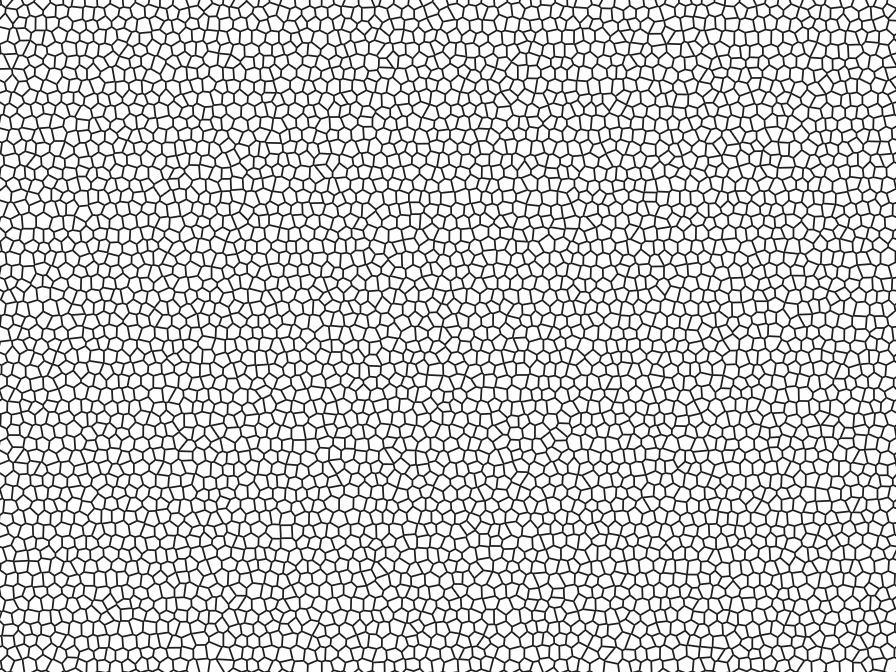
This pattern is drawn by a Shadertoy shader. Its source:

```glsl
// Fine net of dark lines around small, irregular, loosely row-aligned cells on white.

const float ROWS = 54.5;          // cells along the canvas height
const float JITTER = 0.56;        // spread of a seed inside its cell
const float LINE_WIDTH = 0.0026;  // as a share of the canvas height
const vec3 PAPER = vec3(0.995);
const vec3 INK = vec3(0.12);

vec2 hash22(vec2 p) {
    vec3 q = fract(p.xyx * vec3(0.1031, 0.1030, 0.0973));
    q += dot(q, q.yzx + 33.33);
    return fract((q.xx + q.yz) * q.zy);
}

// Seed of the cell a few steps away from p; every other row is shifted by half.
vec2 seedNear(vec2 p, vec2 steps, float jitter) {
    float row = floor(p.y) + steps.y;
    float shift = 0.5 * mod(row, 2.0);
    vec2 cell = vec2(floor(p.x - shift) + steps.x, row);
    vec2 offset = 0.5 + jitter * (hash22(cell + 17.0) - 0.5);
    return cell + vec2(shift, 0.0) + offset;
}

// Distance from p to the closest border between two cells.
float borderDistance(vec2 p, float jitter) {
    vec2 nearest = vec2(0.0);
    float best = 1e5;
    for (int j = -2; j <= 2; j++)
    for (int i = -2; i <= 2; i++) {
        vec2 toSeed = seedNear(p, vec2(i, j), jitter) - p;
        float d = dot(toSeed, toSeed);
        if (d < best) {
            best = d;
            nearest = toSeed;
        }
    }

    float border = 1e5;
    for (int j = -2; j <= 2; j++)
    for (int i = -2; i <= 2; i++) {
        vec2 toSeed = seedNear(p, vec2(i, j), jitter) - p;
        vec2 across = toSeed - nearest;
        if (dot(across, across) > 1e-4)
            border = min(border, dot(0.5 * (toSeed + nearest), normalize(across)));
    }
    return border;
}

// Share of a pixel covered by a line of the given width.
float lineCoverage(float dist, float width, float pixel) {
    return clamp((0.5 * width - dist) / pixel + 0.5, 0.0, 1.0);
}

void mainImage(out vec4 fragColor, in vec2 fragCoord) {
    float pixel = 1.0 / iResolution.y;
    vec2 uv = fragCoord * pixel;
    float dist = borderDistance(uv * ROWS, JITTER) / ROWS;
    float ink = lineCoverage(dist, LINE_WIDTH, pixel);
    fragColor = vec4(mix(PAPER, INK, ink), 1.0);
}
```
